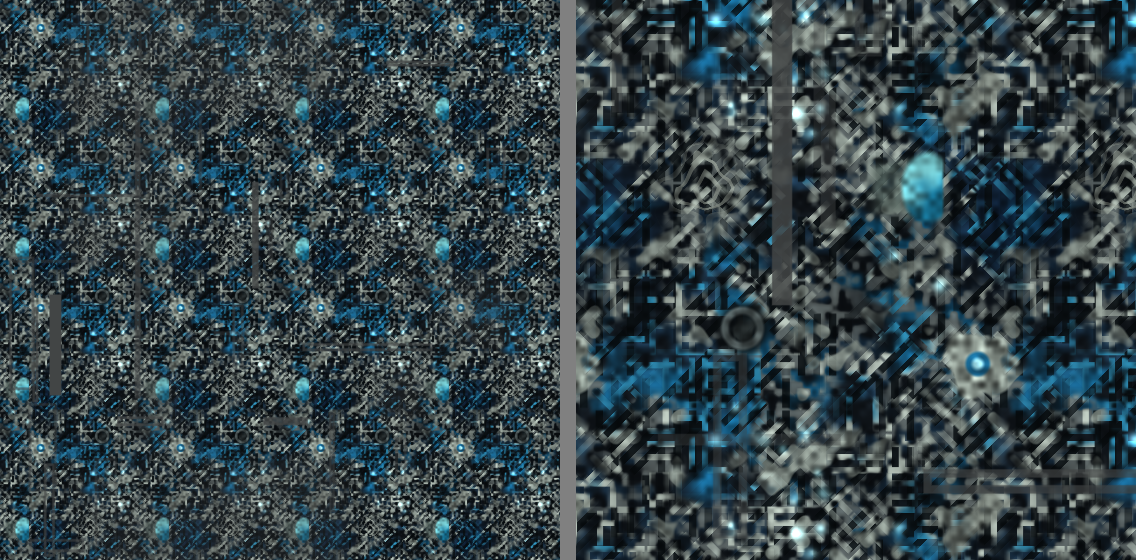
Left, the full canvas; right, a detail of the centre.
A WebGL 1 fragment shader for this pattern:

```glsl
precision highp float;
// Dense blue and grey machinery, repeated four by four: mottled patches under
// straight and diagonal circuit dashes, with an orb, rings, slab and sparkles.
// Faded grey strips and frames lie irregularly across the whole canvas.
uniform vec2 u_resolution;

float hash(vec2 p) {
  return fract(sin(dot(p, vec2(127.1, 311.7))) * 4375.85);
}

// Value noise that wraps after n lattice cells.
float noise(vec2 p, float n, float seed) {
  p *= n;
  vec2 i = floor(p), f = fract(p);
  f = f * f * (3.0 - 2.0 * f);
  vec2 a = mod(i, n) + seed, b = mod(i + 1.0, n) + seed;
  return mix(mix(hash(a), hash(vec2(b.x, a.y)), f.x),
             mix(hash(vec2(a.x, b.y)), hash(b), f.x), f.y);
}

// Shortest offset from a centre on the wrapping unit square.
vec2 offsetFrom(vec2 p, vec2 centre) {
  return fract(p - centre + 0.5) - 0.5;
}

float blob(vec2 p, vec2 centre, float radius) {
  vec2 d = offsetFrom(p, centre) / radius;
  return exp(-dot(d, d));
}

float box(vec2 d, vec2 halfSize, float aa) {
  vec2 e = abs(d) - halfSize;
  return 1.0 - smoothstep(-aa, aa, max(e.x, e.y));
}

// Broken lines running along x, with a random strength for each piece.
float dashes(vec2 p, vec2 n, float seed, float aa) {
  p *= n;
  float strength = smoothstep(0.45, 0.8, hash(mod(floor(p), n) + seed));
  vec2 d = abs(fract(p) - 0.5);
  float soft = aa * n.y * 0.5;
  return strength * (1.0 - smoothstep(0.24 - soft, 0.24 + soft, d.y)) * (1.0 - smoothstep(0.42, 0.5, d.x));
}

vec3 machinery(vec2 p, float aa) {
  vec2 diag = vec2(p.x + p.y, p.x - p.y);
  float grain = noise(p, 60.0, 3.0), mottle = noise(p, 26.0, 9.0);
  float blue = 0.55 * noise(p, 8.0, 21.0) + 0.45 * noise(p, 17.0, 5.0);
  blue += 0.35 * (blob(p, vec2(0.1, 0.93), 0.1) + blob(p, vec2(0.42, 0.9), 0.1)
        + blob(p, vec2(0.8, 0.68), 0.09) + blob(p, vec2(0.2, 0.52), 0.09)) - 0.25 * blob(p, vec2(0.63, 0.22), 0.17);
  float grey = 0.55 * noise(p, 6.0, 41.0) + 0.45 * noise(p, 16.0, 13.0);
  grey += 0.3 * (blob(p, vec2(0.88, 0.56), 0.12) + blob(p, vec2(0.63, 0.22), 0.14)
        + blob(p, vec2(0.25, 0.82), 0.12) + blob(p, vec2(0.29, 0.43), 0.1)) - 0.3 * blob(p, vec2(0.38, 0.14), 0.15);

  // Mottled ground, with a deep navy hollow.
  vec3 col = mix(vec3(0.06, 0.08, 0.1), vec3(0.1, 0.19, 0.27), smoothstep(0.4, 0.85, mottle));
  col = mix(col, vec3(0.05, 0.14, 0.25), 0.8 * blob(p, vec2(0.38, 0.14), 0.14));
  col = mix(col, vec3(0.08, 0.39, 0.56), smoothstep(0.53, 0.85, blue) * smoothstep(0.2, 0.75, mottle));
  col = mix(col, vec3(0.31, 0.34, 0.34), 0.95 * smoothstep(0.42, 0.62, grey) * smoothstep(0.25, 0.65, grain));

  // Circuit dashes, diagonal in some regions and upright in others.
  float upright = smoothstep(0.48, 0.62, noise(p, 5.0, 67.0) + 0.5 * blob(p, vec2(0.62, 0.9), 0.14));
  float slanted = max(dashes(diag, vec2(8.0, 22.0), 2.0, aa), 0.6 * dashes(diag.yx, vec2(11.0, 22.0), 8.0, aa));
  float straight = max(dashes(p, vec2(14.0, 32.0), 4.0, aa), dashes(p.yx, vec2(11.0, 32.0), 6.0, aa));
  float light = mix(slanted, straight, upright);
  float gaps = max(dashes(diag, vec2(6.0, 20.0), 31.0, aa), dashes(p.yx, vec2(13.0, 27.0), 37.0, aa));
  col = mix(col, vec3(0.03, 0.05, 0.06), 0.85 * gaps);
  vec3 wire = mix(vec3(0.14, 0.43, 0.55), vec3(0.56, 0.6, 0.57), smoothstep(0.35, 0.55, grey - 0.5 * blue + 0.27));
  col = mix(col, wire, light * smoothstep(0.1, 0.75, grain));

  // Pale chips of metal.
  float chip = smoothstep(0.66, 0.8, noise(diag, 20.0, 71.0)) * smoothstep(0.35, 0.6, grey);
  col = mix(col, vec3(0.5, 0.54, 0.51), 0.8 * chip);

  // Nested chevrons and a pale slanting slab with ragged edges.
  vec2 d = offsetFrom(p, vec2(0.64, 0.22));
  float diamond = abs(d.x) + abs(d.y) + 0.08 * mottle;
  col = mix(col, vec3(0.5, 0.53, 0.5), 0.75 * smoothstep(0.2, 0.7, sin(diamond * 130.0)) * (1.0 - smoothstep(0.1, 0.21, diamond)));
  d = offsetFrom(p, vec2(0.29, 0.43)) + 0.03 * (mottle - 0.5);
  col = mix(col, vec3(0.45, 0.48, 0.45), 0.8 * box(vec2(d.x + d.y, d.x - d.y), vec2(0.13, 0.025 + 0.02 * grain), 0.012));

  // Large ragged ring with a lit core, and a small dark ring.
  float r = length(offsetFrom(p, vec2(0.29, 0.8))) + 0.05 * (mottle - 0.5);
  col = mix(col, vec3(0.5, 0.54, 0.51) * (0.6 + 0.6 * grain), 1.0 - smoothstep(0.065, 0.085, r));
  r = length(offsetFrom(p, vec2(0.29, 0.8)));
  col = mix(col, vec3(0.08, 0.34, 0.48), 1.0 - smoothstep(0.024, 0.034, r));
  col = mix(col, vec3(0.6, 0.85, 0.9), 1.0 - smoothstep(0.006, 0.02, r));
  r = length(offsetFrom(p, vec2(0.73, 0.885)));
  col = mix(col, vec3(0.05, 0.07, 0.08), 0.8 - 0.8 * smoothstep(0.05, 0.075, r));
  col = mix(col, vec3(0.3, 0.34, 0.34), 0.9 - 0.9 * smoothstep(0.004, 0.014, abs(r - 0.042)));

  // Orb cut off straight on its right, in a grey socket.
  d = offsetFrom(p, vec2(0.17, 0.22));
  col = mix(col, vec3(0.3, 0.36, 0.34), 0.7 * box(d + vec2(0.05, 0.0), vec2(0.08, 0.06), 0.025));
  float orb = (1.0 - smoothstep(0.85, 1.1, length(d / vec2(0.062, 0.085)))) * (1.0 - smoothstep(0.032, 0.042, d.x));
  vec3 glow = mix(vec3(0.08, 0.4, 0.52), vec3(0.42, 0.72, 0.74), smoothstep(-0.05, 0.06, d.y - d.x + 0.08 * (mottle - 0.5)));
  col = mix(col, glow, orb);

  // Sparkles gather around one spot, with a few strays.
  for (int i = 0; i < 18; i++) {
    float k = float(i);
    vec2 scatter = vec2(hash(vec2(k, 1.7)), hash(vec2(k, 5.3))) - 0.5;
    vec2 spot = vec2(0.8, 0.53) + scatter * (i < 11 ? 0.28 : 1.0);
    col += vec3(0.38, 0.56, 0.58) * blob(p, spot, 0.009 + 0.007 * hash(vec2(k, 8.1)));
  }
  return col * (0.6 + 0.8 * grain) * (0.8 + 0.4 * noise(p, 4.0, 83.0));
}

void main() {
  vec2 uv = gl_FragCoord.xy / u_resolution;
  float aa = 1.0 / min(u_resolution.x, u_resolution.y);
  vec3 col = machinery(fract(uv * 4.0), aa * 4.0);

  // Grey wear: scattered strips and hollow frames, then the heavier bars.
  float wear = 0.25 * smoothstep(0.55, 0.85, noise(uv, 7.0, 51.0));
  for (int i = 0; i < 26; i++) {
    float k = float(i), across = step(0.7, hash(vec2(k, 4.4)));
    vec2 d = offsetFrom(uv, vec2(hash(vec2(k, 2.1)), hash(vec2(k, 7.9))));
    d = mix(d, d.yx, across);
    vec2 size = vec2(0.003 + 0.03 * pow(hash(vec2(k, 3.6)), 3.0), 0.03 + 0.09 * hash(vec2(k, 9.2)));
    float frame = box(d, size, aa) - box(d, size - 0.005, aa);
    wear = max(wear, frame * (0.35 + 0.5 * hash(vec2(k, 6.5))));
  }
  wear = max(wear, box(offsetFrom(uv, vec2(0.099, 0.384)), vec2(0.0105, 0.09), aa));
  wear = max(wear, 0.85 * box(offsetFrom(uv, vec2(0.456, 0.58)), vec2(0.006, 0.095), aa));
  wear = max(wear, 0.65 * box(offsetFrom(uv, vec2(0.246, 0.554)), vec2(0.005, 0.265), aa));
  wear = max(wear, 0.8 * box(offsetFrom(uv, vec2(0.51, 0.248)), vec2(0.04, 0.007), aa));
  gl_FragColor = vec4(mix(col, vec3(0.26, 0.27, 0.27), wear), 1.0);
}
```
